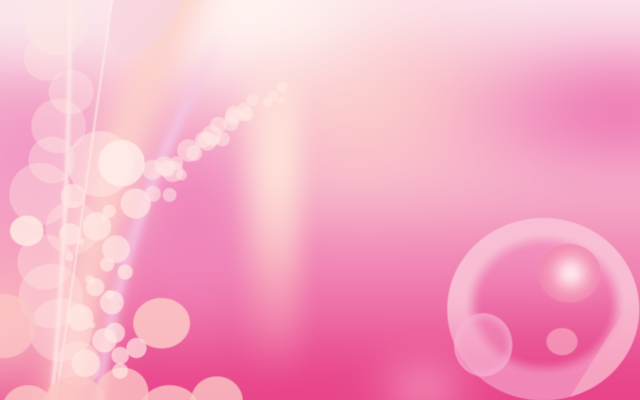
A WebGL 2 fragment shader for this background:

```glsl
#version 300 es
precision highp float;
// Soft pink backdrop: a vertical gradient washed with elliptical glows,
// curved light beams on the left, hashed streams of translucent discs,
// and a large glassy bubble holding smaller ones at the lower right.
uniform vec2 u_resolution;
out vec4 fragColor;

vec2 hash2(float n) {
    vec3 h = fract(vec3(n) * vec3(0.1031, 0.1030, 0.0973));
    h += dot(h, h.yzx + 33.33);
    return fract((h.xx + h.yz) * h.zy);
}

// Gaussian falloff in an ellipse.
float glow(vec2 p, vec2 center, vec2 radius) {
    vec2 q = (p - center) / radius;
    return exp(-dot(q, q));
}

// Distance from the centre, with 1.0 on the ellipse edge.
float ellipse(vec2 p, vec2 center, vec2 radius) {
    return length((p - center) / radius);
}

// Antialiased coverage of an ellipse.
float disc(vec2 p, vec2 center, vec2 radius) {
    float soft = 1.2 / (u_resolution.y * min(radius.x, radius.y));
    return 1.0 - smoothstep(1.0 - soft, 1.0 + soft, ellipse(p, center, radius));
}

float line(float offset, float width) {
    return exp(-offset * offset / (width * width));
}

vec3 backdrop(vec2 p) {
    vec3 c = mix(vec3(0.91, 0.27, 0.54), vec3(0.94, 0.49, 0.69), smoothstep(0.0, 0.34, p.y));
    c = mix(c, vec3(0.965, 0.70, 0.80), smoothstep(0.25, 0.60, p.y));
    c = mix(c, vec3(0.98, 0.88, 0.92), smoothstep(0.70, 1.02, p.y));
    // Peach and rose washes
    c = mix(c, vec3(0.985, 0.79, 0.78), 0.85 * glow(p, vec2(0.92, 0.74), vec2(0.30, 0.21)));
    c = mix(c, vec3(0.93, 0.45, 0.70), 0.75 * glow(p, vec2(1.55, 0.72), vec2(0.30, 0.15)));
    c = mix(c, vec3(0.94, 0.51, 0.73), 0.85 * glow(p, vec2(0.48, 0.46), vec2(0.15, 0.25)));
    c = mix(c, vec3(0.94, 0.56, 0.76), 0.75 * glow(p, vec2(0.08, 0.60), vec2(0.20, 0.24)));
    c = mix(c, vec3(0.98, 0.72, 0.76), 0.90 * glow(p, vec2(0.00, 0.22), vec2(0.20, 0.22)));
    c = mix(c, vec3(0.96, 0.58, 0.73), 0.60 * glow(p, vec2(1.06, 0.03), vec2(0.11, 0.09)));
    // Pale light entering from above
    c = mix(c, vec3(1.0, 0.955, 0.94), 0.95 * glow(p, vec2(0.61, 1.0), vec2(0.35, 0.24)));
    c = mix(c, vec3(0.98, 0.91, 0.92), 0.85 * glow(p, vec2(0.06, 1.0), vec2(0.24, 0.16)));
    // Cream pillar with a firmer right side
    float pillar = smoothstep(0.56, 0.69, p.x) * (1.0 - smoothstep(0.70, 0.80, p.x));
    vec3 cream = mix(vec3(0.97, 0.66, 0.73), vec3(0.995, 0.89, 0.85), smoothstep(0.2, 0.6, p.y));
    float reach = smoothstep(0.0, 0.42, p.y) * (1.0 - smoothstep(0.65, 0.95, p.y));
    return mix(c, cream, 0.9 * pillar * reach);
}

vec3 beams(vec3 c, vec2 p) {
    float peach = p.x - 0.17 - 0.10 * p.y - 0.18 * p.y * p.y;
    c = mix(c, vec3(0.99, 0.82, 0.79), 0.85 * line(peach, 0.075));
    float lilac = p.x - 0.245 - 0.12 * p.y - 0.24 * p.y * p.y;
    c = mix(c, vec3(0.96, 0.79, 0.91), 0.65 * line(lilac, 0.019) * (1.0 - smoothstep(0.7, 0.95, p.y)));
    // Rounded rose fold at the top
    vec2 fold = vec2(p.x - 0.35 * (p.y - 1.0), p.y);
    c = mix(c, vec3(0.97, 0.83, 0.87), 0.8 * disc(fold, vec2(0.37, 1.0), vec2(0.085, 0.14)));
    // Thin white rays
    float upright = p.x - 0.175 + 0.045 * (1.0 - p.y) * (1.0 - p.y);
    float slanted = p.x - 0.14 - 0.14 * p.y;
    c = mix(c, vec3(1.0, 0.94, 0.92), 0.65 * line(upright, 0.007));
    return mix(c, vec3(1.0, 0.93, 0.91), 0.6 * line(slanted, 0.0035));
}

vec3 bokeh(vec3 c, vec2 p) {
    vec3 pale = vec3(1.0, 0.91, 0.89);
    vec3 peach = vec3(0.985, 0.78, 0.77);
    // Broad veils down the left
    for (int i = 0; i < 11; i++) {
        vec2 h = hash2(float(i) + 3.0);
        vec2 center = vec2(0.10 + 0.14 * h.x, 0.94 - 0.085 * float(i));
        c = mix(c, pale, 0.38 * disc(p, center, vec2(0.055 + 0.028 * h.y)));
    }
    // Peach discs along the lower edge
    for (int i = 0; i < 5; i++) {
        float k = float(i);
        vec2 center = vec2(0.07 + 0.118 * k, -0.025 + 0.022 * mod(k, 3.0));
        c = mix(c, peach, 0.8 * disc(p, center, vec2(0.065 + 0.01 * mod(k, 2.0), 0.062)));
    }
    c = mix(c, peach, 0.75 * disc(p, vec2(0.01, 0.185), vec2(0.08)));
    c = mix(c, peach, 0.88 * disc(p, vec2(0.404, 0.192), vec2(0.071, 0.063)));
    // Bright droplets falling from the cluster
    for (int i = 0; i < 24; i++) {
        vec2 h = hash2(float(i) + 41.0);
        vec2 center = vec2(0.17 + 0.18 * h.x, 0.51 - 0.019 * float(i));
        c = mix(c, pale, 0.7 * disc(p, center, vec2(0.007 + 0.031 * h.y)));
    }
    // Tapering trail rising to the right
    for (int i = 0; i < 28; i++) {
        float t = float(i) / 27.0;
        vec2 h = hash2(float(i) + 97.0);
        vec2 center = vec2(0.37 + 0.33 * t, 0.54 + 0.23 * t) + (h - 0.5) * mix(0.09, 0.03, t);
        float radius = mix(0.029, 0.012, t) * (0.55 + 0.6 * h.y);
        c = mix(c, pale, 0.55 * disc(p, center, vec2(radius)));
    }
    // Focal discs
    c = mix(c, pale, 0.55 * disc(p, vec2(0.25, 0.59), vec2(0.082)));
    c = mix(c, vec3(1.0, 0.94, 0.92), 0.75 * disc(p, vec2(0.304, 0.592), vec2(0.058)));
    return mix(c, pale, 0.88 * disc(p, vec2(0.067, 0.423), vec2(0.042, 0.038)));
}

vec3 bubbles(vec3 c, vec2 p) {
    // Glass shell with a soft inner boundary
    float shell = disc(p, vec2(1.358, 0.227), vec2(0.24, 0.228));
    float rim = smoothstep(0.84, 1.10, ellipse(p, vec2(1.362, 0.24), vec2(0.185, 0.165)));
    vec3 inside = mix(vec3(0.91, 0.31, 0.57), vec3(0.95, 0.56, 0.74), smoothstep(0.08, 0.40, p.y));
    vec3 glass = mix(vec3(0.95, 0.55, 0.73), vec3(0.975, 0.76, 0.84), smoothstep(0.05, 0.28, p.y));
    c = mix(c, mix(inside, glass, rim), 0.92 * shell);
    float wedge = smoothstep(-0.004, 0.004, p.x - 1.42 - 0.63 * p.y);
    c = mix(c, vec3(0.98, 0.72, 0.79), 0.55 * wedge * shell * (1.0 - smoothstep(0.15, 0.30, p.y)));
    // Luminous orb
    vec2 orb = vec2(1.423, 0.317);
    c = mix(c, vec3(0.95, 0.53, 0.68), 0.9 * disc(p, orb, vec2(0.078, 0.073)));
    c = mix(c, vec3(1.0, 0.90, 0.92), glow(p, orb + vec2(0.004, 0.0), vec2(0.043)));
    // Lesser bubbles
    vec2 side = vec2(1.208, 0.138);
    float edge = smoothstep(0.65, 1.0, ellipse(p, side, vec2(0.073, 0.079)));
    c = mix(c, vec3(0.97, 0.70, 0.82), (0.4 + 0.3 * edge) * disc(p, side, vec2(0.073, 0.079)));
    return mix(c, vec3(0.965, 0.62, 0.73), 0.8 * disc(p, vec2(1.405, 0.146), vec2(0.039, 0.034)));
}

void main() {
    vec2 p = gl_FragCoord.xy / u_resolution * vec2(1.6, 1.0);
    vec3 color = beams(backdrop(p), p);
    color = bokeh(color, p);
    fragColor = vec4(bubbles(color, p), 1.0);
}
```
